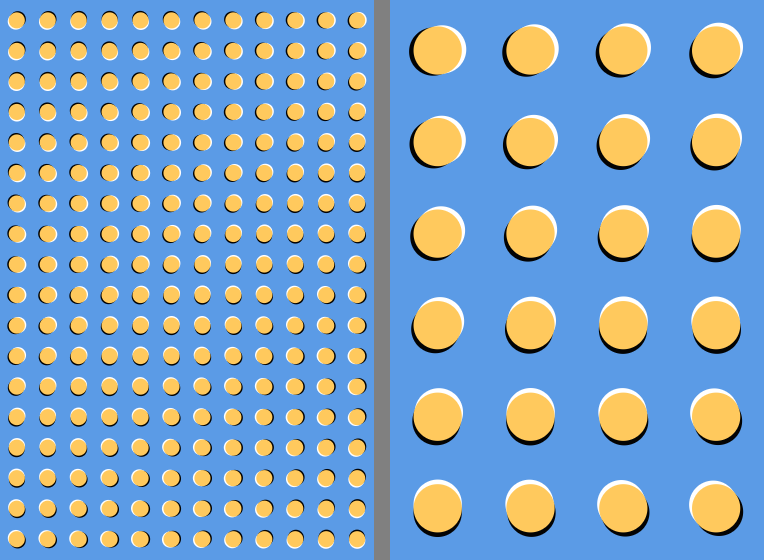
Left: the whole. Right: its middle third, enlarged.
Write a Shadertoy shader that draws this pattern.

```glsl
// Lengths are fractions of the canvas width; angles are in radians.
const vec2 COUNT = vec2(12.0, 18.0);
const vec2 FIRST = vec2(0.0449, 0.0556);    // centre of the lower left dot
const vec2 PITCH = vec2(0.08273, 0.0816);
const float RADIUS = 0.0215;
const float OFFSET = 0.0041;                // shift of shadow and highlight
const float START_ANGLE = 5.375;            // shadow direction, lower left dot
const vec2 ANGLE_STEP = vec2(0.23, -0.265); // turn per column and per row

const vec3 SKY = vec3(0.358, 0.608, 0.902);
const vec3 AMBER = vec3(1.0, 0.790, 0.365);
const vec3 HIGHLIGHT = vec3(1.0);
const vec3 SHADOW = vec3(0.01);

// Antialiased coverage of a disc centred on the origin.
float disc(vec2 p, float pixel) {
    return clamp(0.5 - (length(p) - RADIUS) / pixel, 0.0, 1.0);
}

void mainImage(out vec4 fragColor, in vec2 fragCoord) {
    float pixel = 1.0 / iResolution.x;
    vec2 p = fragCoord * pixel;

    // Nearest dot of the grid
    vec2 id = clamp(floor((p - FIRST) / PITCH + 0.5), vec2(0.0), COUNT - 1.0);
    vec2 local = p - FIRST - id * PITCH;

    // Shadow direction turns steadily across the grid
    float angle = START_ANGLE + dot(id, ANGLE_STEP);
    vec2 shift = OFFSET * vec2(cos(angle), sin(angle));

    // Opposed crescents beneath the dot
    vec3 color = SKY;
    color = mix(color, HIGHLIGHT, disc(local + shift, pixel));
    color = mix(color, SHADOW, disc(local - shift, pixel));
    // Where the highlight lies over the shadow's far rim
    color = mix(color, AMBER, disc(local, pixel));

    fragColor = vec4(color, 1.0);
}
```
